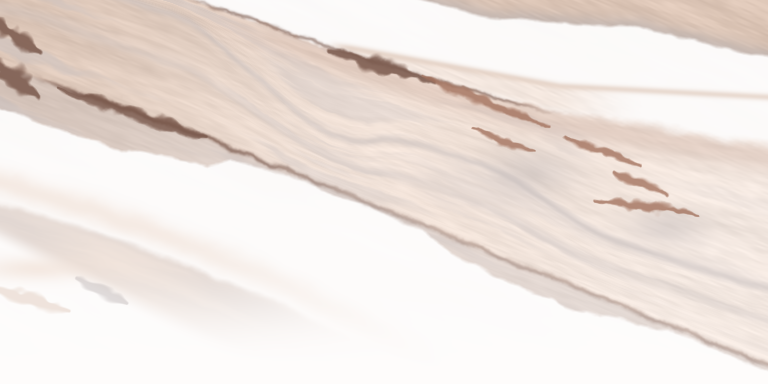
Reproduce this texture procedurally as a WebGL 1 fragment shader.

```glsl
precision highp float;
// Pale petrified wood: diagonal grained bands, dark cracks and white mineral.
uniform vec2 u_resolution;

#define WHITE vec3(0.995, 0.988, 0.985)
#define TAN vec3(0.865, 0.775, 0.715)
#define CREAM vec3(0.945, 0.885, 0.845)
#define SLATE vec3(0.76, 0.73, 0.73)
#define UMBER vec3(0.47, 0.34, 0.29)
#define RUST vec3(0.64, 0.45, 0.37)
#define GRAIN 0.075
#define SOFT 0.006

float hash(vec2 p) {
  p = fract(p * vec2(0.1031, 0.1137));
  p += dot(p, p.yx + 33.33);
  return fract((p.x + p.y) * p.x * 7.31);
}

float noise(vec2 p) {
  vec2 i = floor(p), f = fract(p);
  f = f * f * (3.0 - 2.0 * f);
  return mix(mix(hash(i), hash(i + vec2(1, 0)), f.x),
             mix(hash(i + vec2(0, 1)), hash(i + vec2(1, 1)), f.x), f.y);
}

// Layered noise, centred near zero
float fbm(vec2 p) {
  float sum = -0.47, amp = 0.5;
  for (int i = 0; i < 4; i++) {
    sum += amp * noise(p);
    p = p * 2.07 + 17.3;
    amp *= 0.5;
  }
  return sum;
}

// Rise by dy between a and b
float ramp(float x, float a, float b, float dy) {
  return dy * clamp((x - a) / (b - a), 0.0, 1.0);
}

float bandTop(float x) {
  return -0.16 + ramp(x, 0.0, 0.495, 0.16) + ramp(x, 0.495, 1.12, 0.208)
    + ramp(x, 1.12, 1.42, 0.078) + ramp(x, 1.42, 2.0, 0.092);
}

float seam(float x) {
  return 0.17 + ramp(x, 0.0, 0.52, 0.182) + ramp(x, 0.52, 2.0, 0.599);
}

float rimDepth(float x) {
  return 0.11 - ramp(x, 0.3, 0.54, 0.04) - ramp(x, 0.54, 0.6, 0.04)
    - ramp(x, 0.6, 0.8, 0.02) + ramp(x, 1.1, 1.22, 0.04)
    + ramp(x, 1.22, 1.45, 0.012) - ramp(x, 1.47, 1.75, 0.05);
}

float veinPath(float x) {
  return -0.1 + ramp(x, 0.0, 0.495, 0.15) + ramp(x, 0.495, 0.81, 0.275)
    + ramp(x, 0.81, 0.91, 0.047) - ramp(x, 0.91, 1.04, 0.013)
    + ramp(x, 1.04, 1.3, 0.084) + ramp(x, 1.3, 1.56, 0.172) + ramp(x, 1.56, 2.0, 0.14);
}

float below(float d, float w) { return smoothstep(-w, w, d); }

float stroke(float d, float w) { return exp(-d * d / (w * w)); }

float blob(vec2 d, vec2 r) { return exp(-dot(d / r, d / r)); }

// Ragged tapered split from a to b
float crack(vec2 p, vec2 a, vec2 b, float w) {
  vec2 d = b - a;
  float h = clamp(dot(p - a, d) / dot(d, d), 0.0, 1.0);
  float r = w * (0.2 + 0.8 * sin(3.14 * h)) * (0.25 + 1.5 * noise(p * vec2(38, 60)));
  return 1.0 - smoothstep(r * 0.4, r + 0.004, length(p - a - d * h));
}

vec3 col = WHITE;
void paint(vec3 c, float a) { col = mix(col, c, a); }

void main() {
  // y runs downward; one unit is the canvas height
  vec2 p = gl_FragCoord.xy / u_resolution.y;
  p.y = 1.0 - p.y;
  float x = p.x, y = p.y, slant = y - 0.42 * x;
  float rough = fbm(p * vec2(16, 22));
  float fine = noise(vec2(x * 24.0 + y * 10.0, slant * 170.0)) - 0.5;

  // Main band: grain follows its top, the curved vein and the seam
  float top = bandTop(x), low = seam(x);
  float mid = (veinPath(x - 0.045) + veinPath(x) + veinPath(x + 0.045)) / 3.0;
  float flow = y < mid ? (y - top) / (mid - top) : 1.0 + (y - mid) / (low - mid);
  float broad = fbm(vec2(x * 2.2, flow * 5.0 + 0.5 * rough));
  float thin = fbm(vec2(x * 5.0, flow * 19.0));
  col = mix(TAN, CREAM, smoothstep(-0.1, 1.0, x * 0.75 + y * 0.5));
  paint(WHITE, 0.3 * smoothstep(1.5, 2.7, x + y));
  col += GRAIN * (1.4 * broad + 0.9 * thin + 0.45 * fine);
  paint(SLATE, 0.5 * smoothstep(0.04, 0.25, broad) * (1.0 - 0.35 * x));
  paint(SLATE, 0.45 * stroke(y - mid - 0.01 * rough, 0.011));
  paint(SLATE, 0.28 * stroke(flow - 1.45 - 0.3 * broad, 0.07));
  paint(SLATE, 0.45 * blob(p - vec2(1.38, 0.45), vec2(0.12, 0.06)));
  paint(SLATE, 0.45 * blob(p - vec2(1.74, 0.59), vec2(0.1, 0.045)));
  paint(RUST, 0.18 * stroke(y - top - 0.03, 0.04) * smoothstep(0.4, 0.9, x));
  paint(SLATE, 0.32 * below(y - low, SOFT));
  vec3 wood = col;

  // White mineral and faded wood at the lower left
  col = WHITE - 0.018 * (0.5 + fbm(vec2(x * 3.0, slant * 18.0))) * (1.0 - y);
  float fade = (1.0 - smoothstep(0.66, 0.95, y)) * (1.0 - smoothstep(0.5, 1.15, x));
  float edge = y - 0.445 - 0.28 * x - 0.11 * x * x - 0.02 * rough;
  paint(CREAM, 0.65 * stroke(edge - 0.03, 0.035) * (1.0 - smoothstep(0.3, 1.2, x)));
  float grey = below(edge - 0.085, 0.012) * below(0.61 + 0.5 * x - y, 0.03);
  paint(mix(CREAM, SLATE, 0.26 + 0.55 * fbm(vec2(x * 3.0, edge * 26.0))), 0.85 * grey * fade);
  paint(CREAM, 0.7 * blob(p - vec2(0.1, 0.7), vec2(0.15, 0.03)));
  paint(TAN, 0.45 * crack(p, vec2(-0.02, 0.75), vec2(0.18, 0.81), 0.018));
  paint(SLATE, 0.5 * crack(p, vec2(0.2, 0.725), vec2(0.33, 0.79), 0.018));

  // Thin wood tongue, then the band
  float tongue = y - 0.117 - ramp(x, 0.87, 1.46, 0.107) - ramp(x, 1.46, 2.0, 0.029);
  float start = smoothstep(0.84, 0.92, x);
  paint(CREAM + 0.06 * fine, 0.8 * start * below(tongue, 0.008) * below(top - y, 0.02) * (1.0 - smoothstep(1.4, 1.7, x)));
  paint(TAN, 0.6 * start * stroke(tongue, 0.009));
  float rim = low + rimDepth(x) + 0.025 * rough;
  paint(wood, below(y - top - 0.03 * rough, SOFT + 0.012 * smoothstep(1.3, 1.7, x)) * below(rim - y, SOFT));

  // Upper right slab
  float slab = ramp(x, 0.92, 1.276, 0.097) + ramp(x, 1.276, 1.667, 0.026) + ramp(x, 1.667, 2.0, 0.078) - 0.05 + 0.018 * rough - y;
  vec3 bark = TAN + 0.1 * fbm(vec2(x * 4.0, slant * 28.0)) + 0.05 * fine;
  paint(mix(bark, SLATE * 0.93, 0.55 * stroke(slab, 0.025)), below(slab, SOFT));

  // Seam and cracks
  vec2 q = p + 0.022 * vec2(rough, fbm(p * 20.0 + 9.0));
  paint(UMBER, mix(0.75, 0.36, smoothstep(0.45, 1.0, x)) * smoothstep(0.05, 0.2, x) * stroke(q.y - low, 0.007));
  paint(UMBER, 0.55 * stroke(q.y - top, 0.005) * smoothstep(0.45, 0.6, x) * (1.0 - smoothstep(1.3, 1.5, x)));
  paint(UMBER, 0.85 * crack(q, vec2(-0.03, 0.05), vec2(0.11, 0.14), 0.022));
  paint(UMBER, 0.85 * crack(q, vec2(-0.03, 0.15), vec2(0.1, 0.25), 0.027));
  paint(UMBER, 0.8 * crack(q, vec2(0.15, 0.23), vec2(0.54, 0.36), 0.018));
  paint(UMBER, 0.85 * crack(q, vec2(0.86, 0.13), vec2(1.13, 0.215), 0.02));
  paint(RUST, 0.8 * crack(q, vec2(1.1, 0.2), vec2(1.43, 0.33), 0.011));
  paint(RUST, 0.8 * crack(q, vec2(1.23, 0.335), vec2(1.39, 0.395), 0.011));
  paint(RUST, 0.8 * crack(q, vec2(1.47, 0.36), vec2(1.67, 0.43), 0.01));
  paint(RUST, 0.8 * crack(q, vec2(1.6, 0.45), vec2(1.73, 0.51), 0.014));
  paint(RUST, 0.8 * crack(q, vec2(1.55, 0.52), vec2(1.82, 0.56), 0.012));
  gl_FragColor = vec4(clamp(col, 0.0, 1.0), 1.0);
}
```
